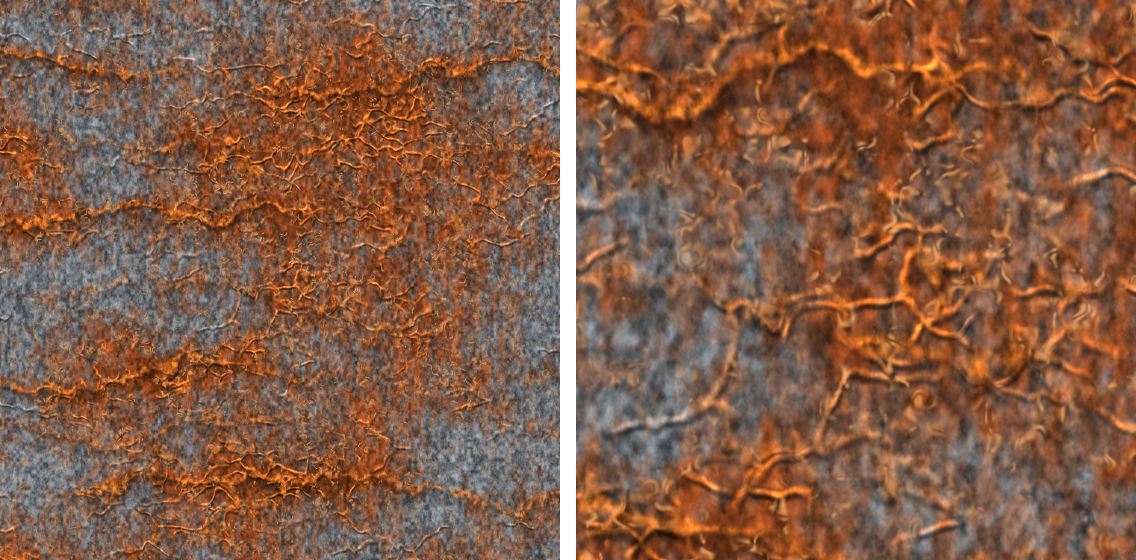
Left, the full canvas; right, a detail of the centre.
Give the GLSL for this texture, as a Shadertoy shader.

```glsl
// Weathered steel sheet with streaked rust, crusty veins and flaking horizontal ledges.

const vec3 STEEL  = vec3(0.445, 0.465, 0.485);
const vec3 BROWN  = vec3(0.47, 0.35, 0.29);
const vec3 ORANGE = vec3(0.53, 0.25, 0.11);
const vec3 EMBER  = vec3(0.83, 0.44, 0.14);
const vec3 SPARK  = vec3(0.93, 0.69, 0.45);

float hash(vec2 p) {
    vec3 q = fract(p.xyx * 0.1031);
    q += dot(q, q.yzx + 33.33);
    return fract((q.x + q.y) * q.z);
}

float noise(vec2 p) {
    vec2 i = floor(p), f = fract(p);
    f = f * f * (3.0 - 2.0 * f);
    float low = mix(hash(i), hash(i + vec2(1, 0)), f.x);
    float high = mix(hash(i + vec2(0, 1)), hash(i + vec2(1, 1)), f.x);
    return mix(low, high, f.y);
}

float fbm(vec2 p, int octaves) {
    float sum = 0.0, weight = 0.5, total = 0.0;
    for (int i = 0; i < octaves; i++) {
        sum += weight * noise(p);
        total += weight;
        weight *= 0.5;
        p = mat2(1.6, 1.2, -1.2, 1.6) * p + 19.7;
    }
    return sum / total;
}

vec2 warp(vec2 p) {
    return vec2(noise(p + 11.3), noise(p + 47.9)) - 0.5;
}

// Distances to the nearest and second nearest cell centre
vec2 cells(vec2 p) {
    vec2 base = floor(p), nearest = vec2(9.0);
    for (int y = -1; y <= 1; y++)
    for (int x = -1; x <= 1; x++) {
        vec2 id = base + vec2(x, y);
        float d = length(id + vec2(hash(id), hash(id + 71.7)) - p);
        nearest = d < nearest.x ? vec2(d, nearest.x) : vec2(nearest.x, min(nearest.y, d));
    }
    return nearest;
}

float vein(vec2 p, float width) {
    vec2 d = cells(p);
    return 1.0 - smoothstep(0.0, width, d.y - d.x);
}

// Height of the broken crust: long loose flakes plus a fine net where rust is heavy
float crust(vec2 p, float rust) {
    vec2 q = p + 0.055 * warp(p * 10.0) + 0.028 * warp(p * 38.0) + 0.010 * warp(p * 95.0);
    float flakes = vein(q * vec2(8.0, 15.0), 0.13);
    flakes *= smoothstep(0.45, 0.68, noise(p * vec2(13.0, 17.0) + 5.0));
    float net = vein(q * vec2(25.0, 32.0), 0.25);
    net *= smoothstep(0.42, 0.85, rust) * smoothstep(0.3, 0.65, noise(p * 31.0));
    return max(0.75 * flakes, net);
}

// Horizontal ledges: x = bright lip, y = shadow below, z = rust spreading around
vec3 ledges(vec2 p, float drip) {
    vec3 sum = vec3(0.0);
    vec2 q = p + 0.035 * warp(p * 13.0) + 0.022 * warp(p * 42.0) + 0.009 * warp(p * 95.0);
    for (int i = 0; i < 7; i++) {
        float row = float(i);
        float level = 0.11 + 0.125 * row + 0.03 * (hash(vec2(row, 3.0)) - 0.5);
        level += 0.13 * (fbm(vec2(q.x * 3.2, row * 17.3), 3) - 0.5);
        float strength = mix(1.0, 0.5, mod(row, 2.0));
        strength *= smoothstep(0.22, 0.58, noise(vec2(p.x * 3.5 + row * 5.1, row * 9.7)));
        float d = q.y - level;
        float lip = exp(-d * d / 0.000018);
        float shade = (1.0 - smoothstep(-0.008, -0.002, d)) * exp(min(d, 0.0) / 0.013);
        float spread = d > 0.0 ? exp(-d / 0.030) : exp(d / 0.055) * mix(1.0, drip, smoothstep(0.0, 0.03, -d));
        sum = max(sum, strength * vec3(lip, shade, spread));
    }
    return sum;
}

void mainImage(out vec4 fragColor, in vec2 fragCoord) {
    vec2 p = fragCoord / iResolution.y;

    // Vertical weather streaks and fine grain
    float drip = smoothstep(0.25, 0.75, noise(vec2(p.x * 20.0, p.y * 3.0)));
    float streak = fbm(p * vec2(85.0, 11.0), 2) - 0.5;
    float grain = fbm(p * vec2(190.0, 140.0), 3) - 0.5;
    float mottle = fbm(p * vec2(105.0, 70.0) + 31.0, 3) - 0.5;

    // Rust coverage
    vec3 ledge = ledges(p, drip);
    float patches = fbm(p * vec2(5.0, 5.8) + 0.4 * warp(p * 9.0) + 8.0, 5) - 0.5;
    float broad = 0.385 + 1.4 * patches + 0.42 * ledge.z;
    float rust = broad + 0.30 * streak + 0.65 * mottle;
    vec3 color = mix(STEEL, BROWN, smoothstep(0.14, 0.48, rust));
    color = mix(color, ORANGE, smoothstep(0.42, 0.88, rust));
    color *= 1.0 + 1.15 * grain + 0.4 * streak;

    // Crust lit from above
    float heavy = broad + 0.2 * ledge.z;
    float height = crust(p, heavy);
    float relief = height - crust(p + vec2(-0.001, 0.0035), heavy);
    float glow = height * smoothstep(0.05, 0.75, heavy);
    color = mix(color, EMBER * (1.0 + 1.4 * grain), 0.62 * glow);
    color *= 1.0 + 0.55 * clamp(relief, -0.9, 0.9);

    // Ledge lips and their shadows
    float rough = smoothstep(0.25, 0.65, noise(p * vec2(55.0, 70.0)));
    color *= 1.0 - 0.65 * ledge.y;
    color = mix(color, EMBER * (1.0 + 1.6 * grain), ledge.x * mix(0.3, 0.9, rough));

    // Bright ragged flecks
    vec2 ragged = p + 0.016 * warp(p * 130.0);
    float fleck = 1.0 - smoothstep(0.0, 0.42, cells(ragged * vec2(100.0, 72.0)).x);
    fleck *= smoothstep(0.42, 0.8, noise(p * vec2(75.0, 50.0) + 3.0));
    float sparkle = fleck * (0.5 + 0.4 * smoothstep(0.1, 0.7, broad));
    color = mix(color, mix(SPARK, EMBER, 0.7 * noise(p * 90.0)), sparkle);

    fragColor = vec4(clamp(color, 0.0, 1.0), 1.0);
}
```
